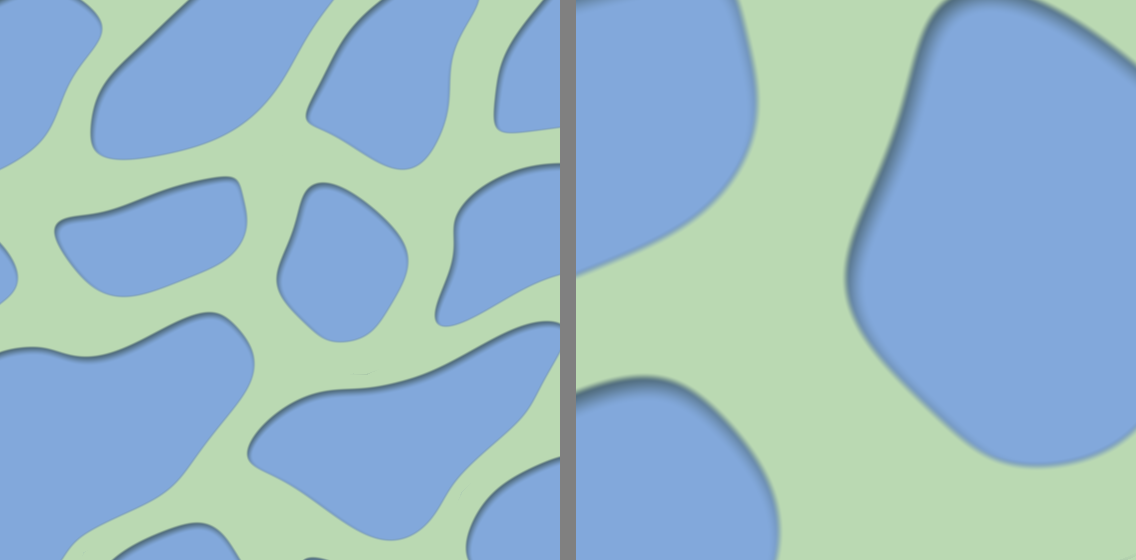
Left: the whole. Right: its middle third, enlarged.
A WebGL 2 fragment shader for this pattern:

```glsl
#version 300 es
precision highp float;

uniform vec2 u_resolution;
out vec4 fragColor;

const vec3 LAND = vec3(0.73, 0.85, 0.70);
const vec3 WATER = vec3(0.51, 0.66, 0.86);
const vec3 SHADOW = vec3(0.27, 0.37, 0.41);

const float CELLS = 2.9;          // cells across the canvas
const float JITTER = 0.76;        // scatter of the cell centres
const float ROUNDNESS = 10.0;     // lower is rounder
const float MERGE_SHARE = 0.42;   // share of cells joined to a neighbour
const float BANK_MIN = 0.072;     // half width of land, in cells
const float BANK_MAX = 0.11;
const vec2 SHADOW_OFFSET = vec2(-0.003, 0.006);
const float SHADOW_BLUR = 0.0105;
const float RIM_SHADE = 0.25;     // thin line along every shore
const float RIM_WIDTH = 0.004;
const float EDGE_SOFTNESS = 0.0028;
const float GRADIENT_STEP = 0.002;
const vec2 SEED = vec2(17.0, 5.0);

vec2 hash2(vec2 p) {
    vec2 k = vec2(dot(p, vec2(127.1, 311.7)), dot(p, vec2(269.5, 183.3)));
    return fract(sin(k) * 43758.545);
}

vec2 cellCentre(vec2 cell) {
    return cell + 0.5 + JITTER * (hash2(cell) - 0.5);
}

// Cells sharing an id form one lake
vec2 lakeId(vec2 cell) {
    vec2 h = hash2(cell + 41.0);
    return h.x < MERGE_SHARE ? cell + vec2(1.0, step(0.5, h.y)) : cell;
}

// Layered sines bend the shores; the matrix stretches lakes up to the right
vec2 warp(vec2 p) {
    vec2 q = mat2(0.92, -0.14, -0.14, 1.02) * p * CELLS + SEED;
    q += 0.11 * sin(q.yx * vec2(3.7, 4.3) + vec2(0.6, 2.1));
    q += 0.03 * sin(q.yx * vec2(8.9, 7.7) + vec2(4.0, 1.3));
    return q;
}

// Smooth cellular field: positive in lakes, negative on land
float lakeField(vec2 p) {
    vec2 q = warp(p);
    vec2 base = floor(q);
    vec2 lake = base;
    float nearest = 1e3;
    for (int y = -1; y <= 1; y++) {
        for (int x = -1; x <= 1; x++) {
            vec2 cell = base + vec2(x, y);
            float d = distance(q, cellCentre(cell));
            if (d < nearest) {
                nearest = d;
                lake = lakeId(cell);
            }
        }
    }

    // Soft minimum distances to this lake and to all others
    float own = 0.0;
    float others = 0.0;
    for (int y = -2; y <= 2; y++) {
        for (int x = -2; x <= 2; x++) {
            vec2 cell = base + vec2(x, y);
            float w = exp(-ROUNDNESS * distance(q, cellCentre(cell)));
            vec2 apart = abs(lakeId(cell) - lake);
            if (apart.x + apart.y < 0.5) own += w;
            else others += w;
        }
    }
    float bank = mix(BANK_MIN, BANK_MAX, hash2(lake + 73.0).x);
    return 0.5 * log(own / others) / ROUNDNESS - bank;
}

void main() {
    float size = min(u_resolution.x, u_resolution.y);
    vec2 p = gl_FragCoord.xy / size;

    // Distance from the shore, and the direction into the lake
    float field = lakeField(p);
    vec2 slope = vec2(lakeField(p + vec2(GRADIENT_STEP, 0.0)),
                      lakeField(p + vec2(0.0, GRADIENT_STEP))) - field;
    slope /= GRADIENT_STEP;
    float steepness = max(length(slope), 0.8);
    float depth = field / steepness;
    vec2 inward = slope / steepness;

    // Shadow of the raised bank, falling from the upper left
    float shifted = depth + dot(SHADOW_OFFSET, inward);
    float shade = 1.0 - smoothstep(-SHADOW_BLUR, SHADOW_BLUR, shifted);
    float rim = RIM_SHADE * (1.0 - smoothstep(0.0, RIM_WIDTH, depth));
    vec3 water = mix(WATER, SHADOW, max(shade, rim));

    float edge = max(EDGE_SOFTNESS, 0.7 / size);
    vec3 color = mix(LAND, water, smoothstep(-edge, edge, depth));
    fragColor = vec4(color, 1.0);
}
```
